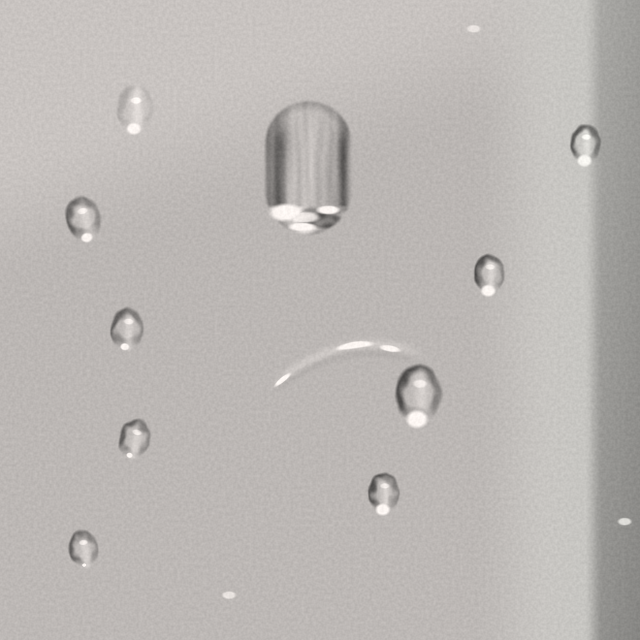
A WebGL 2 fragment shader for this texture:

```glsl
#version 300 es
precision highp float;
// Water drops on a softly lit grey panel: a tall drop, two chains of small
// drops, a thin wet trail and a few glints. Everything is shaded as one
// brightness value over smooth gradients, then grained and tinted warm.

uniform vec2 u_resolution;
out vec4 fragColor;

const vec3 WARM_TINT = vec3(1.025, 1.0, 0.985);
const vec3 COOL_TINT = vec3(1.005, 1.0, 0.98);
const float WHITE = 0.97;

vec2 hashGradient(vec2 cell) {
  vec3 h = fract(cell.xyx * vec3(0.1031, 0.1030, 0.0973));
  h += dot(h, h.yzx + 33.33);
  float angle = 6.2832 * fract((h.x + h.y) * h.z);
  return vec2(cos(angle), sin(angle));
}

float gradientNoise(vec2 p) {
  vec2 i = floor(p), f = p - i;
  vec2 w = f * f * f * (f * (f * 6.0 - 15.0) + 10.0);
  vec2 e = vec2(1.0, 0.0);
  float a = dot(hashGradient(i), f);
  float b = dot(hashGradient(i + e), f - e);
  float c = dot(hashGradient(i + e.yx), f - e.yx);
  float d = dot(hashGradient(i + 1.0), f - 1.0);
  return mix(mix(a, b, w.x), mix(c, d, w.x), w.y);
}

float band(float x, float center, float width) {
  float t = (x - center) / width;
  return exp(-t * t);
}

// Soft-edged elliptical spot, 1 inside and 0 outside.
float spot(vec2 p, vec2 center, vec2 radius) {
  return 1.0 - smoothstep(0.65, 1.2, length((p - center) / radius));
}

vec2 rotate(vec2 p, float angle) {
  float c = cos(angle), s = sin(angle);
  return vec2(c * p.x - s * p.y, s * p.x + c * p.y);
}

// Panel light: bright upper left, bright fold and dark strip on the right.
float panel(vec2 p) {
  float wave = 0.012 * gradientNoise(p * 5.0);
  float upper = smoothstep(-0.10, 0.13, p.y - 0.64 - 0.34 * p.x + wave);
  float fold = smoothstep(0.73, 0.87, p.x + wave);
  float tone = 0.71 + 0.012 * (1.0 - p.y) + 0.055 * upper;
  tone = mix(tone, 0.775, fold);
  float strip = smoothstep(0.912, 0.942, p.x);
  float stripTone = mix(0.56, 0.65, p.y) - 0.7 * (p.x - 0.95);
  return mix(tone, stripTone, strip);
}

// Small drop: dark rim on the left and top, pale core, glint at the foot.
float smallDrop(float tone, vec2 p, vec2 center, vec2 radius, float contrast, float glint) {
  vec2 q = (p - center) / radius;
  float d = length(q);
  float wobble = gradientNoise(q * 1.7 + center * 40.0);
  float inside = 1.0 - smoothstep(0.88, 1.08, d + 0.1 * wobble);
  float rim = smoothstep(0.45, 0.88, d + 0.4 * wobble);
  float side = smoothstep(-0.6, 0.5, 0.5 * q.y - 0.8 * q.x);
  float shade = rim * mix(0.5, 1.0, side) * smoothstep(-1.0, -0.3, q.y);
  float body = tone + 0.10 * band(q.x, 0.12, 0.3) - contrast * shade;
  body += 0.13 * spot(q, vec2(0.05, 0.35), vec2(0.3, 0.14));
  tone = mix(tone, body, inside);
  return mix(tone, WHITE, spot(q, vec2(-0.08, -0.84), vec2(1.0, 0.65) * glint));
}

// Tall drop: a capsule with dark flanks over a broken bright foot.
float tallDrop(float tone, vec2 p, vec2 center, float halfWidth, float halfHeight) {
  vec2 q = (p - center) / halfWidth;
  float straight = halfHeight / halfWidth - 1.0;
  float d = length(vec2(q.x, max(abs(q.y) - straight, 0.0)));
  float inside = 1.0 - smoothstep(0.94, 1.05, d);
  float streaks = gradientNoise(vec2(q.x * 7.0, q.y * 0.8));
  float flanks = 0.36 * band(q.x, -0.68, 0.17) + 0.20 * band(q.x, -0.96, 0.13)
               + 0.36 * band(q.x, 0.80, 0.15) + 0.07 * band(q.x, 0.45, 0.2);
  float fade = 1.0 - 0.75 * smoothstep(0.45, 1.35, q.y);
  float body = 0.735 - flanks * fade + 0.09 * streaks;
  body -= 0.13 * smoothstep(0.72, 1.0, d) * smoothstep(0.5, 1.2, q.y);

  float foot = 1.0 - smoothstep(-0.96, -0.84, q.y);
  float patches = gradientNoise(q * vec2(2.6, 4.5) + 3.0);
  float footTone = 0.69 + 0.45 * patches - 0.32 * spot(q, vec2(0.35, -1.22), vec2(0.42, 0.18));
  body = mix(body, footTone, foot);
  tone = mix(tone, body, inside);

  float shine = spot(q, vec2(-0.52, -1.03), vec2(0.38, 0.2));
  shine = max(shine, spot(q, vec2(-0.15, -1.36), vec2(0.32, 0.1)));
  shine = max(shine, spot(q, vec2(0.46, -0.97), vec2(0.26, 0.1)));
  shine = max(shine, 0.8 * spot(q, vec2(-0.1, -1.14), vec2(0.36, 0.13)));
  return mix(tone, WHITE, shine);
}

// Wet trail: a faint arch carrying three glints.
float trail(float tone, vec2 p, vec2 start, float span) {
  float s = (p.x - start.x) / span;
  float offset = p.y - start.y - s * (0.183 - 0.14 * s);
  float ends = smoothstep(-0.05, 0.1, s) * (1.0 - smoothstep(0.8, 1.08, s));
  tone += ends * (0.07 * band(offset, 0.0, 0.008) - 0.035 * band(offset, -0.013, 0.006));
  vec2 q = vec2(s, offset);
  float shine = spot(q, vec2(0.05, -0.004), vec2(0.055, 0.005));
  shine = max(shine, spot(q, vec2(0.54, 0.001), vec2(0.13, 0.0055)));
  return mix(tone, WHITE, max(shine, spot(q, vec2(0.78, -0.004), vec2(0.07, 0.005))));
}

void main() {
  vec2 p = gl_FragCoord.xy / u_resolution;
  float tone = panel(p);
  tone = trail(tone, p, vec2(0.43, 0.402), 0.23);
  tone = tallDrop(tone, p, vec2(0.482, 0.738), 0.068, 0.104);

  // Pale, tilted chain on the left.
  for (int i = 0; i < 5; i++) {
    float n = float(i);
    vec2 c = vec2(0.18 + 0.05 * cos(2.1 * n + 0.9), 0.83 - 0.172 * n);
    vec2 local = rotate(p - c, -0.25 * sin(1.7 * n)) + c;
    vec2 r = vec2(0.029, 0.037) * (1.0 - 0.05 * n);
    tone = smallDrop(tone, local, c, r, 0.1 + 0.24 * min(n, 1.0), 0.38 - 0.06 * n);
  }
  // Darker chain rising to the right.
  for (int i = 0; i < 4; i++) {
    float t = float(i) / 3.0;
    vec2 c = vec2(0.6 + 0.315 * pow(t, 1.6), 0.23 + 0.545 * pow(t, 1.15));
    vec2 r = vec2(0.024, 0.031) * (1.0 + 0.5 * band(t, 0.33, 0.15));
    tone = smallDrop(tone, p, c, r, 0.42, 0.46);
  }
  // Stray glints.
  for (int i = 0; i < 3; i++) {
    vec2 c = fract(vec2(0.74, 0.955) + float(i) * vec2(0.618, 0.115));
    tone = mix(tone, 0.92, 0.85 * spot(p, c, vec2(0.011, 0.006)));
  }

  float grain = 0.036 * gradientNoise(p * 170.0) + 0.028 * gradientNoise(p * 310.0 + 7.0);
  vec3 tint = mix(WARM_TINT, COOL_TINT, smoothstep(0.7, 0.95, p.x));
  fragColor = vec4(clamp((tone + grain) * tint, 0.0, 1.0), 1.0);
}
```
